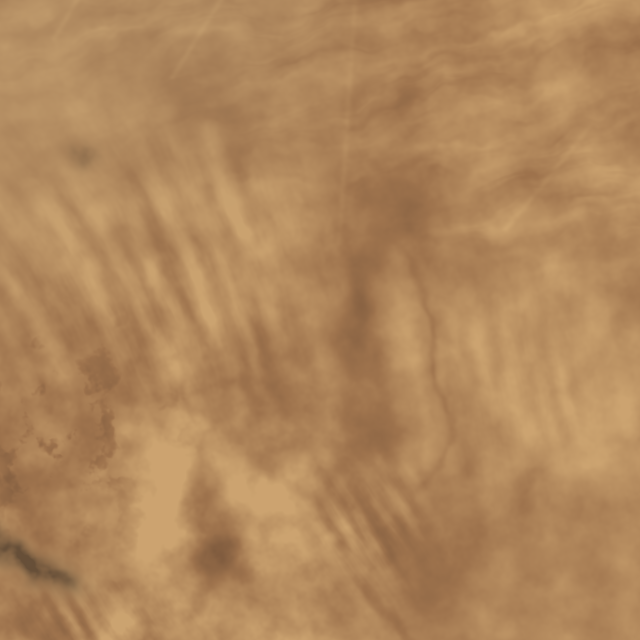
Reproduce this texture procedurally as a three.js fragment shader.

```glsl
// Aerial view of a hazy desert: wind-combed ridges, soft hollows and pale dune crests.
varying vec2 vUv;

const vec3 SHADOW = vec3(0.47, 0.335, 0.23);
const vec3 UMBER = vec3(0.62, 0.45, 0.30);
const vec3 SAND = vec3(0.775, 0.615, 0.42);
const vec3 HAZE = vec3(0.70, 0.57, 0.41);
const vec3 ROCK = vec3(0.37, 0.285, 0.205);

const float BASE_TONE = 0.50;      // 0 is umber, 1 is sand
const float BROAD_CONTRAST = 0.70;
const float GRAIN_CONTRAST = 0.85;
const float STREAK_CONTRAST = 0.9;
const float RIDGE_CONTRAST = 0.75;
const float RIDGE_COUNT = 25.0;
const float WARP = 0.045;

vec3 hash3(vec2 cell) {
  vec3 k = vec3(dot(cell, vec2(127.1, 311.7)), dot(cell, vec2(269.5, 183.3)), dot(cell, vec2(419.2, 371.9)));
  return fract(sin(k) * 43758.55);
}

// Smooth cellular noise: blends the random tones of nearby jittered points, -1 to 1
float cells(vec2 p) {
  vec2 base = floor(p);
  float sum = 0.0;
  float total = 0.0;
  for (int j = -1; j <= 1; j++) {
    for (int i = -1; i <= 1; i++) {
      vec2 cell = base + vec2(float(i), float(j));
      vec3 h = hash3(cell);
      vec2 d = cell + 0.25 + 0.5 * h.xy - p;
      float w = max(0.0, 1.0 - dot(d, d) / 1.5625);
      w *= w * w;
      sum += w * (h.z * 2.0 - 1.0);
      total += w;
    }
  }
  return sum / max(total, 0.0001);
}

float layers(vec2 p) {
  float sum = 0.0;
  float amp = 0.55;
  for (int i = 0; i < 4; i++) {
    sum += amp * cells(p);
    p = mat2(0.8, 0.6, -0.6, 0.8) * p * 2.03 + 7.3;
    amp *= 0.55;
  }
  return sum;
}

float blob(vec2 p, vec2 center, vec2 radius) {
  vec2 d = (p - center) / radius;
  return exp(-dot(d, d));
}

// Thin soft line between two points
float track(vec2 p, vec2 a, vec2 b) {
  vec2 ab = b - a;
  float t = clamp(dot(p - a, ab) / dot(ab, ab), 0.0, 1.0);
  float d = length(p - a - ab * t) / 0.005;
  return exp(-d * d);
}

// Uneven crests running across the given slant
float ridges(vec2 p, float slant) {
  float across = p.x + slant * p.y;
  float wobble = cells(p * vec2(9.0, 6.0)) * 2.4 + 0.8 * cells(p * 27.0);
  float wave = sin(6.2832 * RIDGE_COUNT * across + wobble);
  return 0.42 * wave * (0.65 + cells(p * 13.0)) + layers(vec2(across * 34.0, p.y * 8.0));
}

void main() {
  vec2 p = vUv;
  vec2 q = p + WARP * vec2(layers(p * 8.0), layers(p * 8.0 + 31.0));

  // Broad light, fine mottling and wind streaks
  float tone = BASE_TONE + BROAD_CONTRAST * layers(q * 4.0 + 4.0);
  float grain = layers(p * 20.0 + 9.0);
  tone += GRAIN_CONTRAST * grain * (0.55 + 0.45 * smoothstep(0.55, 0.2, p.y) * smoothstep(0.7, 0.4, p.x));
  vec2 wind = mat2(0.97, -0.24, 0.24, 0.97) * q;
  float upper = smoothstep(0.6, 0.9, p.y + 0.25 * (p.x - 0.4));
  tone += STREAK_CONTRAST * upper * layers(wind * vec2(4.0, 20.0) + 3.0);

  // Combed ridges on the left slope and in the lower folds
  float slope = min(1.0, 1.4 * blob(p, vec2(0.25, 0.59), vec2(0.24, 0.20)));
  float folds = blob(p, vec2(0.58, 0.17), vec2(0.08, 0.10)) + blob(p, vec2(0.15, 0.03), vec2(0.14, 0.06));
  float valley = blob(p, vec2(0.8, 0.4), vec2(0.16, 0.18));
  tone += RIDGE_CONTRAST * slope * ridges(p, 0.42 - 0.5 * p.x);
  tone += RIDGE_CONTRAST * folds * ridges(p, 0.65);
  tone += 0.45 * RIDGE_CONTRAST * valley * ridges(p, 0.2);

  // Smooth foreground sheet with a shaded rim
  float rim = 0.36 - 1.75 * pow(q.x - 0.17, 2.0) - q.y;
  float sheet = smoothstep(-0.012, 0.012, rim) * smoothstep(0.12, 0.3, p.x);
  tone += 0.14 * sheet - 0.28 * exp(-pow((rim + 0.02) / 0.022, 2.0)) * smoothstep(0.2, 0.4, p.x);

  // Shaded hollows
  tone -= 0.62 * blob(q, vec2(0.415, 0.40), vec2(0.075, 0.13));
  tone -= 0.95 * blob(q, vec2(0.55, 0.48), vec2(0.036, 0.11));
  tone -= 0.90 * blob(q, vec2(0.55, 0.31), vec2(0.05, 0.05));
  tone -= 1.35 * blob(q, vec2(0.33, 0.14), vec2(0.036, 0.065));
  tone -= 0.75 * blob(q, vec2(0.305, 0.24), vec2(0.02, 0.05));
  tone -= 0.60 * blob(q, vec2(0.71, 0.12), vec2(0.11, 0.14));
  tone -= 0.50 * blob(q, vec2(0.83, 0.2), vec2(0.03, 0.05));
  tone -= 0.50 * blob(q, vec2(0.62, 0.72), vec2(0.09, 0.07));

  // Sunlit crests
  tone += 0.60 * blob(q, vec2(0.79, 0.66), vec2(0.05, 0.025));
  tone += 0.38 * blob(q, vec2(0.86, 0.56), vec2(0.13, 0.08));
  tone += 0.45 * blob(q, vec2(0.635, 0.47), vec2(0.035, 0.12));
  tone += 0.50 * blob(q, vec2(0.47, 0.15), vec2(0.03, 0.04));
  tone += 0.42 * blob(q, vec2(0.25, 0.20), vec2(0.05, 0.07));
  tone += 0.45 * blob(q, vec2(0.73, 0.765), vec2(0.07, 0.02));
  tone += 0.35 * blob(q, vec2(0.32, 0.92), vec2(0.18, 0.06));

  // Edge of the oval dune
  float oval = (length((q - vec2(0.6, 0.43)) / vec2(0.08, 0.18)) - 1.0) * 0.08;
  tone -= 0.3 * exp(-pow((oval - 0.006) / 0.007, 2.0)) * smoothstep(0.6, 0.66, p.x);

  // Dark specks on the rough lower left
  float rough = blob(p, vec2(0.07, 0.33), vec2(0.17, 0.14));
  tone -= 0.8 * rough * smoothstep(0.05, 0.4, layers(p * 27.0));

  // Faint tracks
  tone += 0.25 * (track(p, vec2(0.27, 0.88), vec2(0.345, 1.0)) + track(p, vec2(0.085, 0.94), vec2(0.12, 1.0)));
  tone += 0.14 * (track(p, vec2(0.53, 0.62), vec2(0.555, 1.0)) + track(p, vec2(0.79, 0.64), vec2(0.92, 0.8)));

  // Colour ramp, haze and bare rock
  vec3 color = mix(UMBER, SAND, clamp(tone, 0.0, 1.15));
  color = mix(color, SHADOW, clamp(-tone * 0.9, 0.0, 1.0));
  float haze = smoothstep(0.5, 1.1, p.y + 0.35 * (0.5 - p.x));
  color = mix(color, HAZE, 0.4 * haze * smoothstep(0.75, 0.3, p.x));
  vec2 tilted = q + vec2(0.0, 0.35 * q.x);
  float rock = blob(tilted, vec2(0.035, 0.145), vec2(0.075, 0.028)) + 0.45 * blob(q, vec2(0.13, 0.77), vec2(0.03, 0.022));
  color = mix(color, ROCK, clamp(rock * (0.75 + 1.5 * grain), 0.0, 0.9));
  gl_FragColor = vec4(color, 1.0);
}
```
